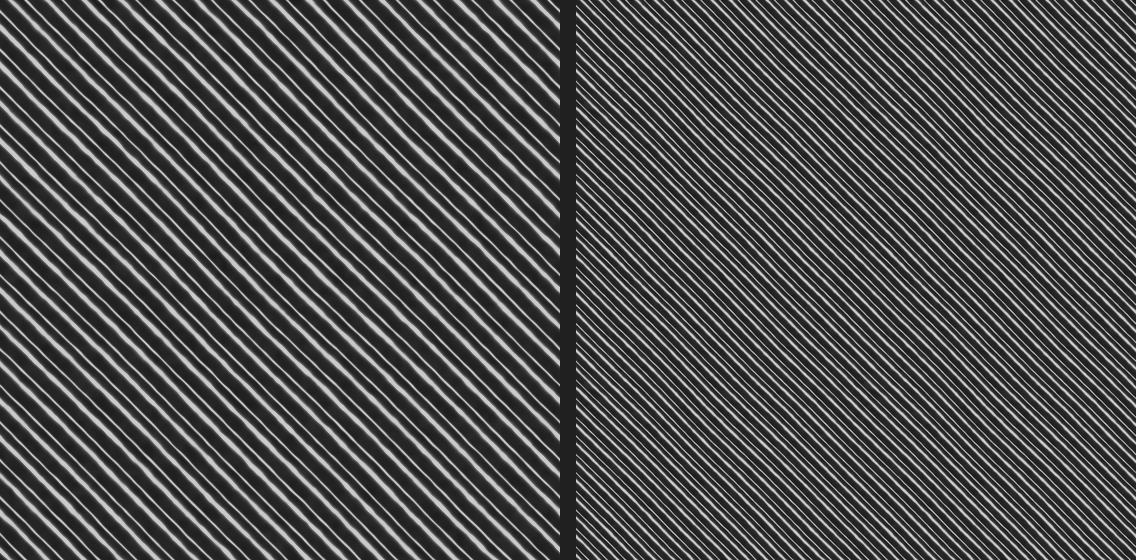
Left: one tile. Right: repeated 2 by 2.
Write a Shadertoy shader that draws this pattern.

```glsl
// Diagonal chalk stripes, alternately thick and thin, on mottled charcoal cloth; tiles seamlessly.
#define REPEATS 15.0
#define THICK_POS 0.24
#define THIN_POS 0.65
#define THICK_HALF 0.076
#define THIN_HALF 0.034
#define THICK_HALO 0.042
#define THIN_HALO 0.016
#define DRIFT 0.14
#define ROUGHNESS 0.055
#define CLOTH_DARK 0.108
#define CLOTH_LIGHT 0.168
#define CHALK 0.785

float hash(vec2 p) {
    return fract(sin(dot(p, vec2(127.1, 311.7))) * 43758.5453);
}

// Value noise on a lattice that wraps after the given number of cells
float wrapNoise(vec2 uv, float cells, float seed) {
    vec2 p = uv * cells;
    vec2 i = floor(p);
    vec2 f = fract(p);
    f = f * f * (3.0 - 2.0 * f);
    vec2 a = mod(i, cells) + seed;
    vec2 b = mod(i + 1.0, cells) + seed;
    return mix(mix(hash(a), hash(vec2(b.x, a.y)), f.x),
               mix(hash(vec2(a.x, b.y)), hash(b), f.x), f.y);
}

// Signed distance to a stripe edge, in units of one repeat
float stripeEdge(float phase, float center, float halfWidth) {
    return abs(fract(phase - center + 0.5) - 0.5) - halfWidth;
}

// Solid core with a soft dusty falloff
float chalkStripe(float edge, float halo, float dust, float aa) {
    float core = 1.0 - smoothstep(-aa, aa, edge);
    float glow = dust * exp(-max(edge, 0.0) / halo);
    return max(core, glow);
}

void mainImage(out vec4 fragColor, in vec2 fragCoord) {
    vec2 uv = fragCoord / iResolution.xy;
    float aa = 0.7 * REPEATS * 1.414 / min(iResolution.x, iResolution.y);

    // Slow drift and fine jitter of the stripe centers
    float phase = REPEATS * (uv.x + uv.y);
    phase += DRIFT * (wrapNoise(uv, 4.0, 3.0) - 0.5);
    phase += 0.5 * ROUGHNESS * (wrapNoise(uv, 48.0, 17.0) - 0.5);

    // Lumpy edges
    float lumps = 0.65 * wrapNoise(uv, 56.0, 41.0) + 0.35 * wrapNoise(uv, 110.0, 73.0) - 0.5;
    float thick = stripeEdge(phase, THICK_POS, THICK_HALF + ROUGHNESS * lumps);
    float thin = stripeEdge(phase, THIN_POS, THIN_HALF + 0.4 * ROUGHNESS * lumps);

    // Chalk coverage
    float dust = 0.6 + 0.3 * (wrapNoise(uv, 36.0, 97.0) - 0.5);
    float chalk = max(chalkStripe(thick, THICK_HALO, dust, aa),
                      chalkStripe(thin, THIN_HALO, dust, aa));

    // Mottled cloth
    float mottle = 0.6 * wrapNoise(uv, 50.0, 131.0) + 0.4 * wrapNoise(uv, 90.0, 167.0);
    float cloth = mix(CLOTH_DARK, CLOTH_LIGHT, mottle);

    float shade = mix(cloth, CHALK + 0.03 * lumps, chalk);
    fragColor = vec4(vec3(shade), 1.0);
}
```
